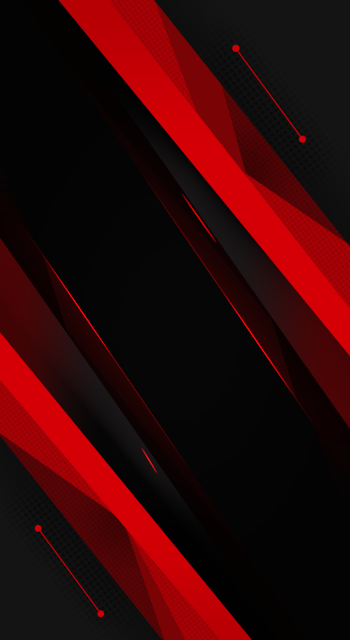
Reproduce this background procedurally as a WebGL 2 fragment shader.

```glsl
#version 300 es
precision highp float;
// Black diagonal backdrop framed by two folded red ribbons, glowing shards and dotted charcoal corners.
uniform vec2 u_resolution;
out vec4 outColor;

const float HEIGHT = 768.0; // design units per canvas height, y pointing down
const vec3 CHARCOAL = vec3(0.082, 0.08, 0.082);
const vec3 SCARLET = vec3(0.83, 0.0, 0.02);
const vec3 CRIMSON = vec3(0.65, 0.005, 0.02);
const vec3 WINE = vec3(0.48, 0.01, 0.02);
const vec3 MAROON = vec3(0.30, 0.015, 0.02);

// Signed distance to the line a-b, positive on its upper right when it runs downwards.
float side(vec2 p, vec2 a, vec2 b) {
  vec2 d = normalize(b - a);
  return dot(p - a, vec2(d.y, -d.x));
}

float cover(float d) {
  float soft = 0.7 * HEIGHT / u_resolution.y;
  return smoothstep(-soft, soft, d);
}

float over(vec2 p, vec2 a, vec2 b) {
  return cover(side(p, a, b));
}

// x: distance to the segment, y: position along it from 0 to 1.
vec2 segment(vec2 p, vec2 a, vec2 b) {
  vec2 d = b - a;
  float t = clamp(dot(p - a, d) / dot(d, d), 0.0, 1.0);
  return vec2(length(p - a - d * t), t);
}

float halftone(vec2 p, float pitch, float radius) {
  vec2 cell = mat2(0.8, 0.6, -0.6, 0.8) * p / pitch;
  return 1.0 - smoothstep(radius - 0.15, radius + 0.15, length(fract(cell) - 0.5));
}

// A streak that tapers towards both ends.
vec3 streak(vec2 p, vec2 a, vec2 b, float width, float power) {
  vec2 s = segment(p, a, b);
  float taper = pow(max(4.0 * s.y * (1.0 - s.y), 0.0), power);
  return SCARLET * taper * (1.0 - smoothstep(0.3 * width, 1.5 * width, s.x));
}

// Dark translucent shards and the grey gap between the ribbon and the black centre.
vec3 shards(vec3 col, vec2 p) {
  vec2 rimA = vec2(185, 230), rimB = vec2(380, 515);
  float tail = over(p, vec2(325, 380), vec2(418, 620));
  col = mix(col, vec3(0.055, 0.003, 0.005), tail * (1.0 - smoothstep(470.0, 630.0, p.y)));

  float rim = side(p, rimA, rimB);
  float lit = smoothstep(60.0, 400.0, p.y) * exp(-max(rim, 0.0) / 45.0);
  vec3 shard = mix(vec3(0.022, 0.008, 0.008), vec3(0.17, 0.012, 0.015), lit);
  shard *= 1.0 - 0.55 * over(p, vec2(325, 380), vec2(355, 475));
  shard *= 1.0 - 0.35 * over(p, vec2(80, 75), vec2(310, 365));
  col = mix(col, shard, cover(rim) * (1.0 - smoothstep(480.0, 540.0, p.y) * 0.7));

  float edge = over(p, vec2(140, 115), vec2(418, 512));
  float ribbon = -side(p, vec2(70, 0), vec2(418, 425));
  vec3 gap = mix(vec3(0.015), vec3(0.11, 0.095, 0.1), smoothstep(100.0, 230.0, p.y));
  gap = mix(gap, MAROON, smoothstep(275.0, 400.0, p.x));
  float shade = mix(0.8, 0.15, smoothstep(270.0, 380.0, p.x));
  gap *= 1.0 - shade * exp(-max(ribbon, 0.0) / 16.0);
  col = mix(col, gap, edge);

  col += 0.4 * streak(p, vec2(170, 208), rimB, 0.8, 0.8);
  return col + 0.8 * streak(p, vec2(268, 351), vec2(352, 474), 1.1, 1.0);
}

// Folded ribbon; the crease splits its bright strip from the facets that meet at the fold.
vec3 ribbon(vec3 col, vec2 p, vec2 fold, vec2 creaseA, vec2 creaseB, vec2 ridgeA, vec2 ridgeB, vec2 notch) {
  vec2 outerA = vec2(185, 0), outerB = vec2(418, 293);
  float past = over(p, notch, fold);
  vec3 red = CRIMSON * (1.0 - 0.12 * halftone(p, 5.0, 0.3));
  red = mix(red, WINE, over(p, ridgeA, ridgeB) * (1.0 - past));
  float rise = smoothstep(0.0, 75.0, length(p - fold));
  vec3 dark = MAROON * mix(0.85, 1.15, rise) * (1.0 - 0.15 * halftone(p, 5.0, 0.3));
  red = mix(red, dark, past * over(p, fold, outerB));
  vec3 strip = SCARLET * mix(0.86, 1.0, smoothstep(0.0, 180.0, p.y));
  red = mix(strip, red, over(p, creaseA, creaseB));
  col = mix(col, red, over(p, vec2(70, 0), vec2(418, 425)));

  // Charcoal corner with a dotted shadow.
  float outside = side(p, outerA, outerB);
  float patchMask = exp(-pow(segment(p, vec2(275, 75), vec2(365, 190)).x / 34.0, 2.0));
  vec3 ground = CHARCOAL * mix(0.7, 1.0, smoothstep(0.0, 75.0, outside));
  ground *= 1.0 - 0.4 * patchMask * halftone(p, 7.0, 0.32);
  return mix(col, ground, cover(outside));
}

// Thin line with a round dot on each end.
vec3 connector(vec3 col, vec2 p, vec2 a, vec2 b) {
  float bar = 0.75 - segment(p, a, b).x;
  float dots = 4.3 - min(length(p - a), length(p - b));
  return mix(col, SCARLET * 0.97, cover(max(bar, dots)));
}

void main() {
  vec2 p = vec2(gl_FragCoord.x, u_resolution.y - gl_FragCoord.y) * HEIGHT / u_resolution.y;
  vec2 q = (vec2(387, 791) - p) / 0.94; // turned frame for the lower left
  vec2 barA = vec2(283, 58), barB = vec2(363, 167);

  vec3 col = vec3(0.012) + 0.013 * exp(-pow(length((p - vec2(215, 400)) / vec2(130, 190)), 2.0));
  col = shards(col, p);
  col = shards(col, q - vec2(0, 35));
  col += streak(p, vec2(218, 232), vec2(260, 292), 1.1, 0.6);
  col += streak(q, vec2(211, 237), vec2(231, 270), 1.1, 0.6);

  col = ribbon(col, p, vec2(295, 208), vec2(130, 0), vec2(418, 368),
               vec2(185, 0), vec2(240, 145), vec2(265, 100));
  col = ribbon(col, q, vec2(254, 176), vec2(130, 24), vec2(412, 357),
               vec2(175, 24), vec2(254, 176), vec2(210, 49));
  col = connector(col, p, barA, barB);
  col = connector(col, q, barA, barB);
  outColor = vec4(col, 1.0);
}
```
